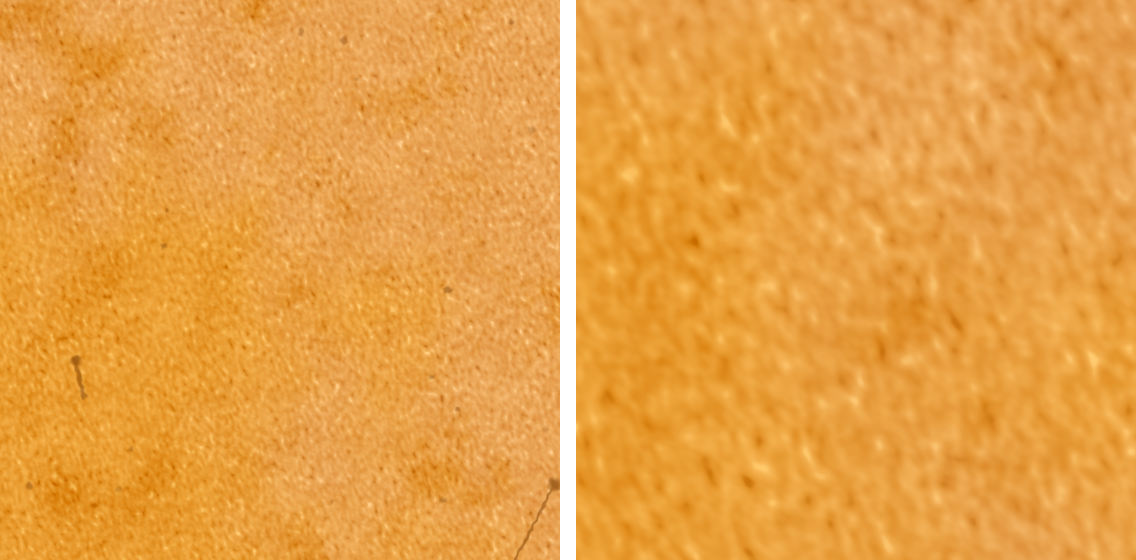
Left, the full canvas; right, a detail of the centre.
Write a Shadertoy shader that draws this texture.

```glsl
// Weathered orange plaster: fine slanted grain over ochre and peach patches, with a few dark marks.

const vec3 OCHRE = vec3(0.908, 0.604, 0.180);
const vec3 PEACH = vec3(0.908, 0.632, 0.322);
const vec3 TONE_STEP = vec3(0.028, 0.050, 0.064);
const vec3 STAIN = vec3(0.52, 0.27, 0.03);
const int SPECK_COUNT = 16;

vec2 hash2(vec2 p) {
    vec3 q = fract(p.xyx * vec3(0.1031, 0.1030, 0.0973));
    q += dot(q, q.yzx + 33.33);
    return fract((q.xx + q.yz) * q.zy);
}

float cornerSlope(vec2 cell, vec2 corner, vec2 f) {
    return dot(hash2(cell + corner) * 2.0 - 1.0, f - corner);
}

// Gradient noise, centred on zero
float noise(vec2 p) {
    vec2 cell = floor(p);
    vec2 f = p - cell;
    vec2 u = f * f * f * (f * (f * 6.0 - 15.0) + 10.0);
    float low = mix(cornerSlope(cell, vec2(0, 0), f), cornerSlope(cell, vec2(1, 0), f), u.x);
    float high = mix(cornerSlope(cell, vec2(0, 1), f), cornerSlope(cell, vec2(1, 1), f), u.x);
    return mix(low, high, u.y);
}

float fbm(vec2 p, int octaves) {
    float sum = 0.0;
    float gain = 1.0;
    for (int i = 0; i < octaves; i++) {
        sum += gain * noise(p);
        p = mat2(1.6, 1.2, -1.2, 1.6) * p + 17.3;
        gain *= 0.55;
    }
    return sum;
}

vec2 rotate(vec2 p, float angle) {
    float c = cos(angle);
    float s = sin(angle);
    return vec2(c * p.x + s * p.y, c * p.y - s * p.x);
}

// One layer of short separate flecks, stretched along the given lean
float flecks(vec2 uv, float lean, vec2 density, float seed) {
    return noise(rotate(uv, lean) * density + seed);
}

// Flecks leaning mostly to the upper left, crossed by a rounder layer
float grain(vec2 uv) {
    vec2 p = uv + 0.003 * vec2(noise(uv * 30.0), noise(uv * 30.0 + 51.0));
    float sum = flecks(p, 0.48, vec2(104.0, 62.0), 200.0);
    sum += 0.75 * flecks(p, 0.25, vec2(125.0, 80.0), 317.0);
    sum += 0.35 * flecks(p, 0.9, vec2(190.0, 140.0), 431.0);
    return sum;
}

float segmentDistance(vec2 p, vec2 a, vec2 b) {
    vec2 along = b - a;
    float t = clamp(dot(p - a, along) / dot(along, along), 0.0, 1.0);
    return length(p - a - along * t);
}

float softDisc(float d, float radius) {
    return 1.0 - smoothstep(0.35 * radius, 1.5 * radius, d);
}

// Thin scratch with a round knot at its start
float scratch(vec2 p, vec2 start, vec2 end, float width, float knot) {
    float line = softDisc(segmentDistance(p, start, end), width);
    return max(0.6 * line, 0.8 * softDisc(length(p - start), knot));
}

float specks(vec2 p) {
    float cover = 0.0;
    for (int i = 0; i < SPECK_COUNT; i++) {
        vec2 place = hash2(vec2(float(i), 7.0));
        vec2 kind = hash2(vec2(float(i), 23.0));
        float radius = mix(0.004, 0.008, kind.x);
        cover = max(cover, mix(0.2, 0.6, kind.y) * softDisc(length(p - place), radius));
    }
    return cover;
}

void mainImage(out vec4 fragColor, in vec2 fragCoord) {
    vec2 uv = fragCoord / iResolution.y;

    // Broad patches of pigment with crumbled borders
    float spread = length(uv - vec2(0.15, 0.15)) + 0.45 * fbm(uv * 3.0 + 4.0, 3);
    float peachShare = smoothstep(0.30, 0.76, spread);
    float crumble = fbm(uv * 34.0 + 63.0, 2);
    float blotch = smoothstep(0.05, 0.65, fbm(uv * 4.5 + 31.0, 5) + 0.25 * crumble);
    vec3 color = mix(OCHRE, PEACH, peachShare * (1.0 - 0.6 * blotch));

    // Grain, with mottling and pale glints
    float fleck = grain(uv);
    float strength = 2.5 + 1.0 * noise(uv * 6.0 + 12.0) + 0.5 * blotch;
    float mottle = 1.1 * fbm(uv * 12.0 + 9.0, 3) + 0.6 * crumble;
    float tone = fleck * strength + mottle - 1.5 * blotch + 0.28;
    color += TONE_STEP * tone;
    color += vec3(0.02, 0.05, 0.06) * smoothstep(0.35, 0.75, fleck);
    color -= vec3(0.06, 0.06, 0.04) * smoothstep(0.4, 0.85, -fleck + 0.2 * blotch);

    // Dark marks with ragged rims
    vec2 ragged = uv + 0.006 * vec2(noise(uv * 90.0), noise(uv * 90.0 + 40.0));
    float marks = specks(ragged);
    marks = max(marks, scratch(ragged, vec2(0.135, 0.355), vec2(0.150, 0.290), 0.0045, 0.009));
    marks = max(marks, scratch(ragged, vec2(0.990, 0.135), vec2(0.915, -0.010), 0.0028, 0.011));
    color = mix(color, STAIN, marks * 0.85);

    fragColor = vec4(clamp(color, 0.0, 1.0), 1.0);
}
```
